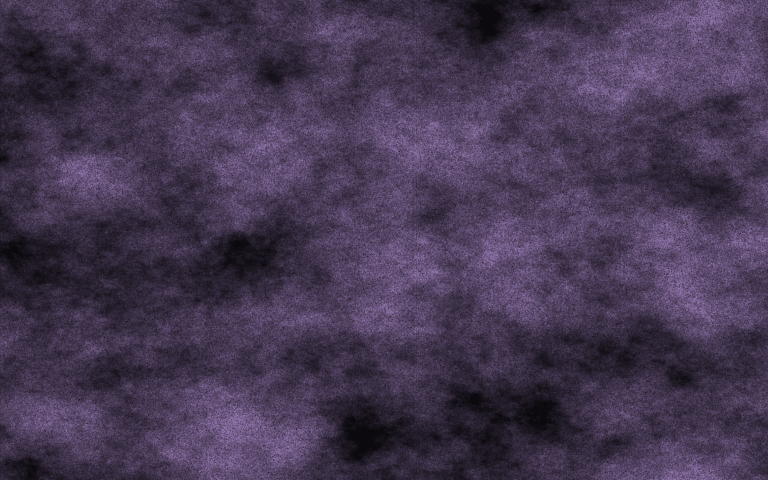
Write a WebGL 1 fragment shader that draws this texture.

```glsl
precision highp float;

uniform vec2 u_resolution;

// Cloud shape, in units of the canvas height
const vec2 CLOUD_FREQUENCY = vec2(2.2, 3.4);
const int OCTAVES = 7;
const float LACUNARITY = 2.0;
const float GAIN = 0.75;
const vec2 OCTAVE_SHIFT = vec2(17.3, 9.1);

// Fine surface grain
const float GRAIN_FREQUENCY = 400.0;
const float GRAIN_STRENGTH = 0.3;

// Tone and colour
const vec3 VIOLET = vec3(0.84, 0.68, 1.0);
const float MEAN_TONE = 0.312;
const float CONTRAST = 0.173;
const float DARKEST = 0.05;
const float BRIGHTEST = 0.66;

vec3 hash3(vec2 cell) {
  vec3 h = fract(cell.xyx * vec3(0.1031, 0.1030, 0.0973));
  h += dot(h, h.yxz + 33.33);
  return fract((h.xxy + h.yzz) * h.zyx);
}

// Cellular noise: one soft, signed blob per cell, summed over neighbours
float blobNoise(vec2 p) {
  vec2 home = floor(p);
  float sum = 0.0;
  for (int y = -1; y <= 1; y++) {
    for (int x = -1; x <= 1; x++) {
      vec2 cell = home + vec2(float(x), float(y));
      vec3 random = hash3(cell);
      vec2 toBlob = p - cell - random.xy;
      float falloff = max(1.0 - dot(toBlob, toBlob), 0.0);
      sum += (2.0 * random.z - 1.0) * falloff * falloff * falloff;
    }
  }
  return sum;
}

// Rough clouds: octaves of blobs, wider than tall
float clouds(vec2 p) {
  float sum = 0.0;
  float amplitude = 1.0;
  p *= CLOUD_FREQUENCY;
  for (int i = 0; i < OCTAVES; i++) {
    p += OCTAVE_SHIFT;
    sum += amplitude * blobNoise(p);
    p *= LACUNARITY;
    amplitude *= GAIN;
  }
  return sum;
}

void main() {
  vec2 p = gl_FragCoord.xy / u_resolution.y;

  float tone = MEAN_TONE + CONTRAST * clouds(p);
  tone = max(tone, DARKEST);

  // Grain scales with the tone, so shadows stay quiet
  tone *= 1.0 + GRAIN_STRENGTH * blobNoise(p * GRAIN_FREQUENCY);

  gl_FragColor = vec4(VIOLET * clamp(tone, DARKEST, BRIGHTEST), 1.0);
}
```
